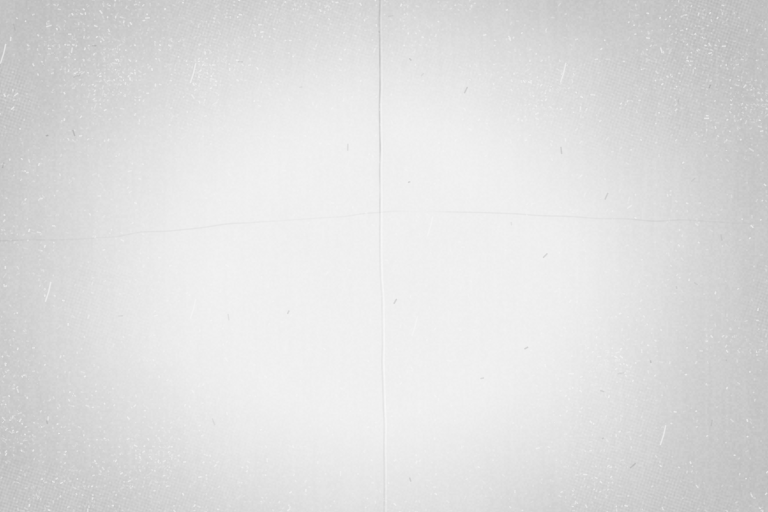
Write a Shadertoy shader that draws this texture.

```glsl
// Pale worn paper: a bright centre fading to grey corners, with a vertical fold
// and a faint cross fold. Value noise gives mottling and fibre; hashed cells
// scatter white flecks, and short segments draw the larger scratches.

float hash(vec2 p) {
    vec3 q = fract(vec3(p.xyx) * 0.1031);
    q += dot(q, q.yzx + 33.33);
    return fract((q.x + q.y) * q.z);
}

float noise(vec2 p) {
    vec2 i = floor(p), f = fract(p);
    f = f * f * (3.0 - 2.0 * f);
    return mix(mix(hash(i), hash(i + vec2(1, 0)), f.x),
               mix(hash(i + vec2(0, 1)), hash(i + vec2(1, 1)), f.x), f.y);
}

float fbm(vec2 p) {
    float sum = 0.0, amp = 0.5;
    for (int i = 0; i < 4; i++) {
        sum += amp * noise(p);
        p = p * 2.03 + 17.1;
        amp *= 0.5;
    }
    return sum;
}

float segment(vec2 p, vec2 a, vec2 b) {
    vec2 d = b - a;
    return length(p - a - d * clamp(dot(p - a, d) / dot(d, d), 0.0, 1.0));
}

// Soft stroke that keeps its coverage when thinner than a pixel
float stroke(float dist, float radius) {
    float soft = max(1.0 / iResolution.y, radius);
    return (1.0 - smoothstep(0.0, soft * 1.5, dist)) * min(1.0, radius * iResolution.y * 1.3);
}

// One randomly turned fleck per cell, present with the given chance
float flecks(vec2 p, float cells, float seed, float chance) {
    vec2 id = floor(p * cells);
    vec2 key = id + seed;
    float angle = 6.283 * hash(key + 3.7);
    vec2 centre = 0.3 + 0.4 * vec2(hash(key + 9.2), hash(key + 21.5));
    vec2 reach = vec2(cos(angle), sin(angle)) * 0.2 * hash(key + 5.1);
    vec2 local = fract(p * cells) - centre;
    float dist = segment(local, -reach, reach) / cells;
    float size = mix(0.0004, 0.0014, pow(hash(key + 41.0), 3.0));
    return step(hash(key + 63.0), chance) * stroke(dist, size);
}

void mainImage(out vec4 fragColor, in vec2 fragCoord) {
    vec2 uv = fragCoord / iResolution.xy;
    vec2 p = uv * vec2(1.5, 1.0);

    // Bright centre and grey rim
    float radius = length((uv - vec2(0.485, 0.46)) * vec2(1.0, 0.81));
    radius += 0.035 * (fbm(p * 4.0) - 0.47);
    float rim = smoothstep(0.2, 0.62, radius);
    float tone = mix(0.94, 0.765, rim);

    // Mottling, vertical fibre, fine grain and woven dots
    tone += (fbm(p * 9.0 + 4.0) - 0.47) * mix(0.008, 0.03, rim);
    tone += (noise(p * vec2(150.0, 9.0)) - 0.5) * mix(0.004, 0.014, rim);
    tone += (noise(p * 290.0) - 0.5) * mix(0.012, 0.035, rim);
    float weave = sin(p.x * 640.0 + p.y * 320.0) * sin(p.y * 640.0 - p.x * 320.0);
    tone += weave * 0.02 * rim * smoothstep(0.4, 0.65, noise(p * 5.0 + 8.0));

    // Vertical fold, darkest in its upper part
    float foldX = 0.741 + 0.008 * smoothstep(0.65, 0.1, p.y) + 0.003 * (noise(vec2(p.y * 24.0, 2.0)) - 0.5);
    float side = p.x - foldX;
    float upper = smoothstep(0.52, 0.72, p.y);
    float wear = 0.5 + 0.8 * noise(vec2(p.y * 35.0, 7.0));
    tone -= stroke(abs(side), 0.0012) * wear * mix(0.045, 0.11, upper);
    tone += stroke(abs(side - 0.004), 0.0015) * 0.025;
    tone -= 0.012 * exp(-abs(side) * 90.0) * upper;

    // Faint cross fold
    float foldY = 0.531 + 0.055 * smoothstep(0.0, 0.85, p.x) - 0.02 * smoothstep(0.8, 1.5, p.x);
    foldY += 0.006 * (noise(vec2(p.x * 18.0, 5.0)) - 0.5);
    tone -= stroke(abs(p.y - foldY), 0.0018) * 0.035 * noise(vec2(p.x * 11.0, 12.0));

    // Worn patches where white flecks gather
    vec2 patches[7] = vec2[7](vec2(0.312, 0.10), vec2(1.475, 0.80), vec2(1.182, 0.303),
        vec2(0.215, 0.855), vec2(1.065, 0.805), vec2(0.40, 0.86), vec2(0.01, 0.15));
    float worn = 0.0;
    for (int i = 0; i < 7; i++) {
        vec2 d = p - patches[i];
        worn += exp(-dot(d, d) * 900.0) + 0.25 * exp(-dot(d, d) * 120.0);
    }
    float density = 0.04 + 0.16 * rim * smoothstep(0.35, 0.65, fbm(p * 6.0 + 31.0)) + 0.4 * worn;

    // White flecks, fine to coarse
    float white = 0.0;
    for (int i = 0; i < 4; i++) {
        float layer = float(i);
        vec2 q = p + layer * vec2(0.37, 0.21);
        white = max(white, flecks(q, 130.0 - 28.0 * layer, layer * 57.0, density));
    }
    white *= 0.75;

    // Longer scratches, leaning right and slightly bent
    vec2 scratches[8] = vec2[8](vec2(0.377, 0.854), vec2(1.10, 0.855), vec2(0.006, 0.892),
        vec2(0.094, 0.427), vec2(0.377, 0.394), vec2(0.84, 0.555), vec2(0.81, 0.36), vec2(1.295, 0.147));
    for (int i = 0; i < 8; i++) {
        vec2 d = p - scratches[i];
        float dist = min(segment(d, vec2(-0.005, -0.015), vec2(0.001, 0.003)),
                         segment(d, vec2(0.001, 0.003), vec2(0.005, 0.021)));
        white = max(white, stroke(dist, 0.0011) * 0.85);
    }
    tone = mix(tone, 0.965, white);

    // Sparse dark specks and one small mark beside the fold
    tone -= flecks(p + 0.13, 34.0, 311.0, 0.02) * 0.16;
    tone -= stroke(segment(p, vec2(0.770, 0.408), vec2(0.774, 0.415)), 0.002) * 0.1;

    fragColor = vec4(vec3(clamp(tone, 0.0, 1.0)), 1.0);
}
```
